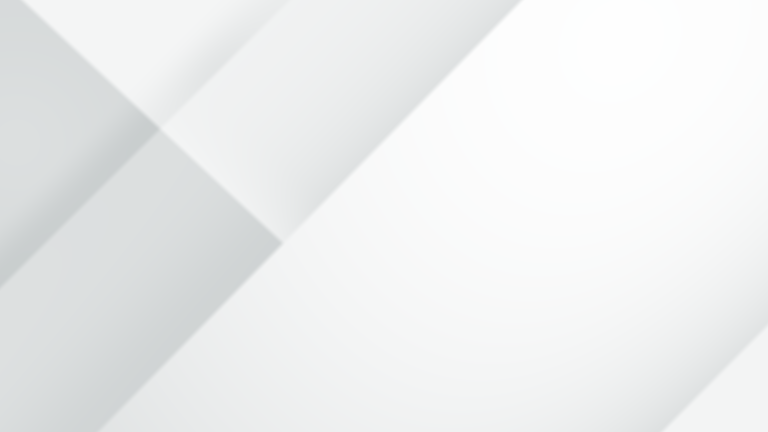
Reproduce this background procedurally as a Shadertoy shader.

```glsl
// Signed distance to the line a-b, positive on its left side
float lineSide(vec2 p, vec2 a, vec2 b) {
    vec2 dir = normalize(b - a);
    return dot(p - a, vec2(-dir.y, dir.x));
}

// Soft coverage of the positive side of an edge
float cover(float d, float softness) {
    return smoothstep(-softness, softness, d);
}

// Shade that fades away from an edge
float falloff(float d, float width) {
    return exp(-max(d, 0.0) / width);
}

// Bell-shaped band around a distance
float bell(float d, float width) {
    return exp(-d * d / (width * width));
}

// Cool neutral grey, tinted more as it darkens
vec3 coolGrey(float value) {
    return clamp(value + (1.0 - value) * vec3(-0.06, 0.03, 0.04), 0.0, 1.0);
}

// Wide bright panel lit from the upper right
float mainPanel(vec2 p, float cornerDist) {
    vec2 lit = p - vec2(1.48, 0.86);
    return 0.996 - 0.046 * dot(lit, lit) - 0.090 * falloff(cornerDist, 0.15);
}

// Pale strip between the two rising edges
float paleStrip(float mainDist, float crossDist) {
    float shade = 0.075 * falloff(mainDist, 0.13) * (0.45 + 0.55 * cover(crossDist - 0.07, 0.08));
    return 0.950 - shade + 0.012 * falloff(crossDist, 0.03);
}

// Grey strip below the crossing edge
float greyStrip(vec2 p, float mainDist) {
    return 0.878 - 0.050 * bell(mainDist, 0.16) - 0.012 * p.y;
}

// Outer grey corner with a shadow band along the rising edge
float greyCorner(vec2 p, float upperDist) {
    float glow = 0.020 * bell(length(p - vec2(0.04, 0.67)), 0.2);
    float band = 1.0 - smoothstep(0.02, 0.12, upperDist);
    return 0.850 + glow - 0.052 * band;
}

// Outer pale corner with a cloudy shadow along the rising edge
float paleCorner(float upperDist, float crossDist) {
    float band = 1.0 - smoothstep(0.0, 0.12, upperDist);
    float cloud = bell(crossDist - 0.19, 0.13);
    return 0.958 - (0.035 + 0.030 * cloud) * band;
}

void mainImage(out vec4 fragColor, in vec2 fragCoord) {
    vec2 p = fragCoord / iResolution.y;
    float softness = max(0.0075, 0.8 / iResolution.y);

    // Panel edges
    float mainDist = lineSide(p, vec2(0.227, 0.0), vec2(1.208, 1.0));
    float upperDist = lineSide(p, vec2(0.0, 0.333), vec2(0.671, 1.0));
    float cornerDist = lineSide(p, vec2(1.532, 0.0), vec2(1.778, 0.248));
    float crossDist = lineSide(p, vec2(0.051, 1.0), vec2(0.650, 0.442));

    // Left panels, split by the crossing edge
    float pale = cover(crossDist, softness);
    float strip = mix(greyStrip(p, mainDist), paleStrip(mainDist, crossDist), pale);
    float corner = mix(greyCorner(p, upperDist), paleCorner(upperDist, crossDist), pale);
    float left = mix(strip, corner, cover(upperDist, softness));

    // Right panels
    float right = mix(0.955, mainPanel(p, cornerDist), cover(cornerDist, softness));

    float value = mix(right, left, cover(mainDist, softness));
    fragColor = vec4(coolGrey(value), 1.0);
}
```
